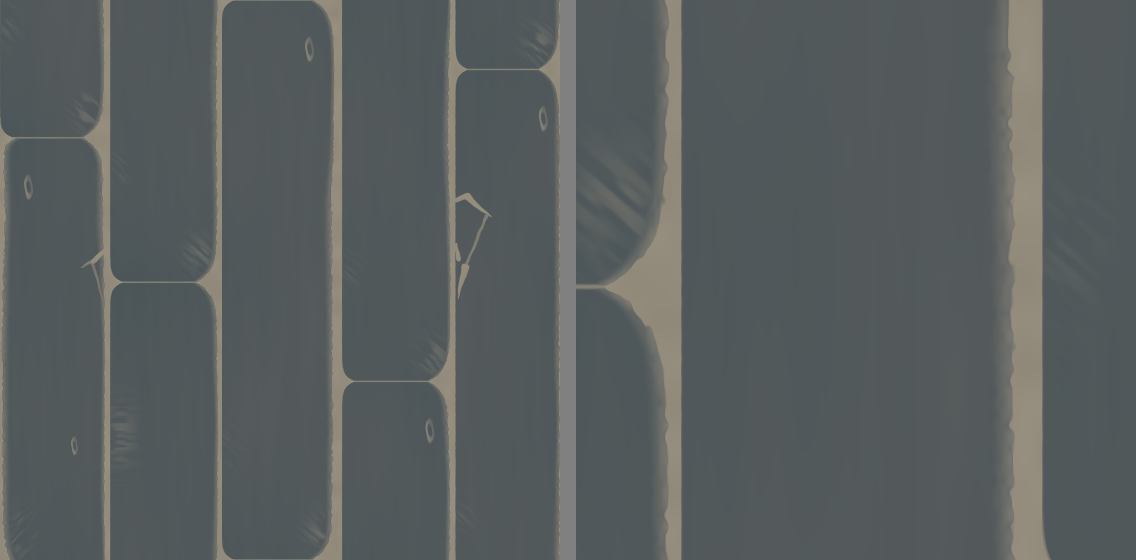
Left: the whole. Right: its middle third, enlarged.
This texture is drawn by a three.js fragment shader. Its source:

```glsl
// Five columns of painted slate-grey planks with worn tan edges, joints, knots and chips.
varying vec2 vUv;

const vec3 SLATE = vec3(0.300, 0.337, 0.350);
const vec3 GREY = vec3(0.336, 0.356, 0.362);
const vec3 TAN = vec3(0.580, 0.552, 0.490);
const float SOFT = 0.0013;
const float FRINGE = 0.013;
const float JOINT_HALF = 0.0013;
const vec2 FLARE = vec2(0.038, 0.020);      // corner wear: width, height
const vec2 LEFT_FLARE = vec2(0.024, 0.009);
const vec2 KNOT_SIZE = vec2(0.0075, 0.022);
const float KNOT_DROP = 0.088;              // knot distance below the joint

float hash(vec2 p) {
  return fract(sin(dot(p, vec2(127.1, 311.7))) * 43758.5453);
}

float noise(vec2 p) {
  vec2 c = floor(p), f = fract(p);
  f = f * f * (3.0 - 2.0 * f);
  return mix(mix(hash(c), hash(c + vec2(1.0, 0.0)), f.x),
             mix(hash(c + vec2(0.0, 1.0)), hash(c + 1.0), f.x), f.y);
}

// Column layout: left, right, joint height, width of the tan strip
vec4 column(float i) {
  if (i < 0.5) return vec4(0.0, 0.1966, 0.754, 0.0120);
  if (i < 1.5) return vec4(0.1966, 0.3958, 0.496, 0.0085);
  if (i < 2.5) return vec4(0.3958, 0.6107, 0.0, 0.0165);
  if (i < 3.5) return vec4(0.6107, 0.8132, 0.319, 0.0115);
  return vec4(0.8132, 1.0, 0.876, 0.0015);
}

// Solid wear up to width, then a grainy half-worn fringe
float wornEdge(float d, float width, float fringe, float grain) {
  float rough = d + (grain - 0.5) * fringe * 0.35;
  float core = 1.0 - smoothstep(width - SOFT, width + SOFT, rough);
  float fade = 1.0 - smoothstep(width, width + fringe + SOFT, rough);
  return max(core, fade * (0.25 + 0.45 * grain));
}

// Soft patch of dry brush strokes along a unit direction
float scuff(vec2 p, vec2 size, vec2 dir, float seed) {
  vec2 q = vec2(dot(p, dir), dot(p, vec2(-dir.y, dir.x)));
  float strokes = noise(q * vec2(45.0, 230.0) + seed * 17.0);
  vec2 e = p / size;
  return exp(-dot(e, e)) * smoothstep(0.3, 0.85, strokes);
}

float knot(vec2 p, vec2 size) {
  vec2 q = p / size;
  q.x += 0.15 * sin(q.y * 3.0);
  float ring = 1.0 - smoothstep(0.10, 0.38, abs(length(q) - 0.75));
  return ring * (0.35 + 0.4 * smoothstep(0.6, -0.7, q.x + 0.4 * q.y));
}

// Tapered splinter from a to b
float sliver(vec2 p, vec2 a, vec2 b, float wa, float wb) {
  vec2 ab = b - a;
  float h = clamp(dot(p - a, ab) / dot(ab, ab), 0.0, 1.0);
  return 1.0 - smoothstep(-SOFT, SOFT, length(p - a - ab * h) - mix(wa, wb, h));
}

float chips(vec2 p) {
  p += 0.004 * (vec2(noise(p * 70.0), noise(p * 70.0 + 9.0)) - 0.5);
  float m = sliver(p, vec2(0.815, 0.643), vec2(0.833, 0.650), 0.004, 0.006);
  m = max(m, sliver(p, vec2(0.833, 0.650), vec2(0.875, 0.612), 0.006, 0.001));
  m = max(m, 0.7 * sliver(p, vec2(0.868, 0.614), vec2(0.833, 0.527), 0.003, 0.002));
  m = max(m, sliver(p, vec2(0.831, 0.522), vec2(0.818, 0.467), 0.007, 0.001));
  m = max(m, sliver(p, vec2(0.815, 0.565), vec2(0.818, 0.537), 0.002, 0.005));
  m = max(m, sliver(p, vec2(0.188, 0.551), vec2(0.166, 0.533), 0.005, 0.004));
  m = max(m, 0.7 * sliver(p, vec2(0.166, 0.533), vec2(0.147, 0.522), 0.004, 0.001));
  return max(m, 0.6 * sliver(p, vec2(0.166, 0.530), vec2(0.188, 0.450), 0.003, 0.001));
}

void main() {
  vec2 p = vUv;
  float i = step(0.1966, p.x) + step(0.3958, p.x) + step(0.6107, p.x) + step(0.8132, p.x);
  vec4 board = column(i);
  float fromLeft = p.x - board.x, fromRight = board.y - p.x;
  float v = fract(p.y - board.z + 0.5) - 0.5;   // signed height above the joint
  float nearJoint = abs(v);

  // Painted wood: broad tone and vertical streaks
  float broad = noise(vec2(p.x * 9.0 + i * 5.0, p.y * 4.0));
  float streak = noise(vec2(p.x * 75.0, p.y * 7.0 + i * 3.0));
  float fine = noise(vec2(p.x * 190.0, p.y * 16.0));
  float tone = 0.08 + 0.65 * broad + 0.32 * streak + 0.12 * fine - 0.4 * exp(-nearJoint / 0.09);
  vec3 wood = mix(SLATE, GREY, clamp(tone, 0.0, 1.0));

  // Worn board edges with flared corners
  float grain = noise(p * vec2(230.0, 150.0));
  float wobble = noise(vec2(i * 7.3, p.y * 8.0));
  float width = board.w * (0.8 + 0.4 * wobble) + FLARE.x * exp(-nearJoint / FLARE.y);
  float wear = wornEdge(fromRight, width, FRINGE * (0.35 + 0.8 * wobble), grain);
  float wrapped = (1.0 - step(0.5, i)) * step(p.y, board.z);
  float leftWidth = LEFT_FLARE.x * exp(-nearJoint / LEFT_FLARE.y)
                  + wrapped * (0.004 + 0.006 * wobble + 0.015 * exp(-p.y / 0.03));
  wear = max(wear, wornEdge(fromLeft, leftWidth, wrapped * FRINGE, grain));
  wear = max(wear, 0.8 * (1.0 - smoothstep(JOINT_HALF - SOFT, JOINT_HALF + SOFT, nearJoint)));

  // Dry brush scuffs
  vec2 slant = vec2(0.75, -0.66);
  wear = max(wear, 0.38 * scuff(vec2(0.038 - fromRight, v - 0.045), vec2(0.026, 0.034), slant, i));
  wear = max(wear, 0.16 * scuff(vec2(fromLeft - 0.014, v - 0.2), vec2(0.02, 0.035), slant, i + 6.0));
  wear = max(wear, 0.30 * scuff(p - vec2(0.215, 0.225), vec2(0.026, 0.055), vec2(1.0, 0.0), 3.0));
  wear = max(wear, 0.30 * scuff(p - vec2(0.035, 0.045), vec2(0.025, 0.04), vec2(0.7, 0.714), 8.0));

  // Knots below the joints, one low knot, and chipped edges
  float knotX = i < 0.5 ? 0.051 : 0.157;
  float hasKnot = 1.0 - step(0.5, abs(i - 1.0));
  wear = max(wear, (1.0 - hasKnot) * knot(vec2(fromLeft - knotX, v + KNOT_DROP), KNOT_SIZE));
  wear = max(wear, knot(p - vec2(0.133, 0.204), KNOT_SIZE * 0.75));
  wear = max(wear, chips(p));

  vec3 tan_ = TAN * (0.97 + 0.05 * noise(p * vec2(60.0, 40.0)));
  gl_FragColor = vec4(mix(wood, tan_, wear), 1.0);
}
```
